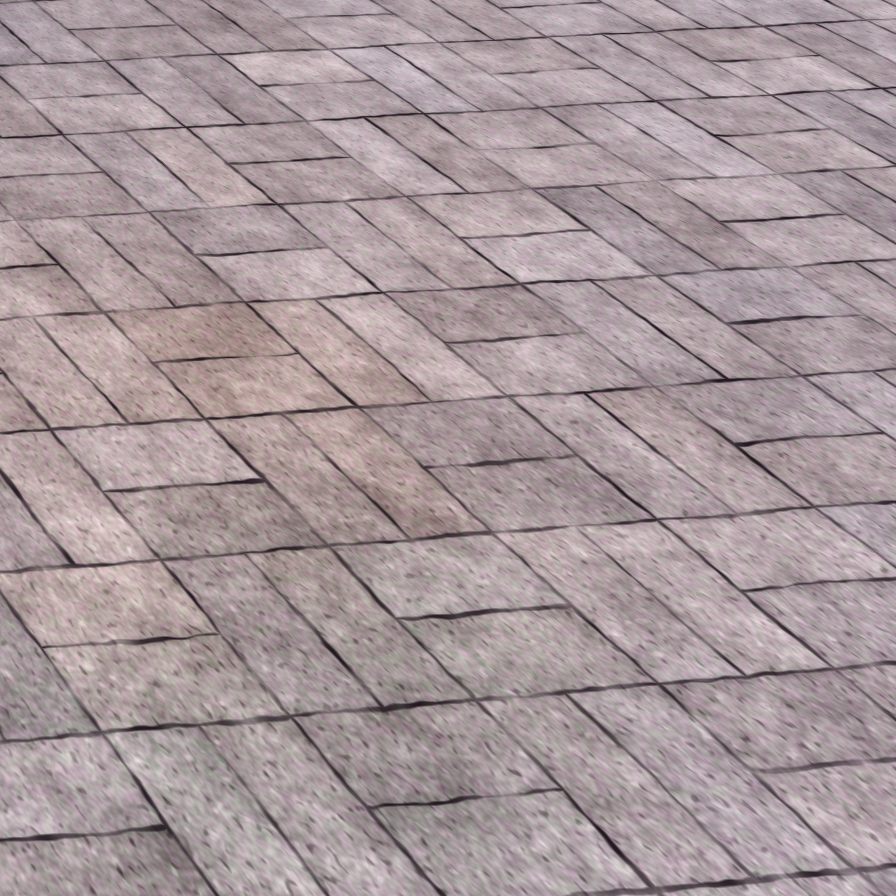
Write a Shadertoy shader that draws this texture.

```glsl
// Worn basket-weave brick paving receding in perspective, pairs of bricks turned in alternate blocks

float hash(vec2 p) {
    vec3 q = fract(p.xyx * vec3(0.1031, 0.1030, 0.0973));
    q += dot(q, q.yzx + 33.33);
    return fract((q.x + q.y) * q.z);
}

vec2 gradient(vec2 cell) {
    float angle = 6.2832 * hash(cell);
    return vec2(cos(angle), sin(angle));
}

// Gradient noise, roughly -0.7 to 0.7
float noise(vec2 p) {
    vec2 i = floor(p), f = fract(p);
    vec2 s = f * f * f * (f * (f * 6.0 - 15.0) + 10.0);
    vec2 e = vec2(0.0, 1.0);
    float low = mix(dot(gradient(i), f), dot(gradient(i + e.yx), f - e.yx), s.x);
    float high = mix(dot(gradient(i + e.xy), f - e.xy), dot(gradient(i + e.yy), f - e.yy), s.x);
    return mix(low, high, s.y);
}

// Canvas point (y down) to ground plane, one unit per two-brick block
vec2 toGround(vec2 p) {
    vec2 across = vec2(0.2116, -0.0104) - 0.010 * p;
    vec2 away = vec2(-0.1276, -0.1094) - 0.105 * p;
    return inverse(mat2(across, away)) * (p - vec2(0.3242, 0.7995));
}

void mainImage(out vec4 fragColor, in vec2 fragCoord) {
    vec2 p = fragCoord / iResolution.xy;
    p.y = 1.0 - p.y;
    vec2 ground = toGround(p);
    vec2 footprint = fwidth(ground);

    // Slightly uneven laying
    vec2 laid = ground + 0.022 * vec2(noise(ground * 1.7 + 40.0), noise(ground * 1.9 + 80.0));
    laid += 0.012 * vec2(noise(ground * 9.0 + 20.0), noise(ground * 9.0 + 60.0));

    // Each block holds two bricks; odd blocks are turned
    vec2 block = floor(laid);
    vec2 local = fract(laid);
    if (mod(block.x + block.y, 2.0) > 0.5) {
        local = local.yx;
        footprint = footprint.yx;
    }
    float brick = floor(local.x * 2.0);
    local.x = fract(local.x * 2.0) * 0.5;
    vec2 edge = min(local, vec2(0.5, 1.0) - local);
    vec2 id = block * 2.0 + vec2(brick, 7.0 * brick) + 100.0;

    // Brick tints: lilac overall, warm to the left, grey-green low down
    vec2 toWarm = p - vec2(0.24, 0.52), toMoss = p - vec2(0.32, 0.82);
    float warm = exp(-dot(toWarm, toWarm * vec2(5.0, 10.0))) * (0.25 + 0.65 * hash(id + 31.0));
    float mossy = exp(-dot(toMoss, toMoss * vec2(9.0, 22.0))) * (0.3 + 0.6 * hash(id + 57.0));
    vec3 color = mix(vec3(0.69, 0.64, 0.672), vec3(0.735, 0.63, 0.60), clamp(warm + 0.2 * hash(id + 9.0), 0.0, 1.0));
    color = mix(color, vec3(0.60, 0.59, 0.58), mossy);

    // Broad staining and differences between bricks
    color += 0.095 * (hash(id) - 0.5) + 0.09 * noise(ground * 1.3 + 50.0);
    color += 0.09 * noise(ground * 2.7) + 0.11 * noise(ground * 6.0 + 11.0);

    // Mottled grain, dark pits and pale chips, softer with distance
    float fine = noise(ground * vec2(44.0, 28.0));
    float coarse = noise(ground * vec2(21.0, 14.0) + 30.0);
    float nearness = mix(0.35, 1.0, p.y);
    color += nearness * (0.12 * fine + 0.15 * coarse);
    float pits = 0.7 * noise(ground * vec2(34.0, 19.0) + 70.0) + 0.45 * noise(ground * vec2(19.0, 14.0) + 170.0);
    color -= nearness * 0.23 * smoothstep(0.12, 0.52, pits);
    color += nearness * 0.10 * smoothstep(0.25, 0.5, noise(ground * vec2(20.0, 15.0) + 130.0));
    color += 0.035 * noise(ground * vec2(20.0, 13.0) + 200.0) * vec3(1.0, -0.9, 0.9);

    // Thin joints, black where open, nearly lost where filled
    float width = 0.011 + 0.012 * noise(ground * 2.6 + 15.0) + 0.008 * noise(ground * 13.0 + 5.0);
    vec2 cover = clamp(0.5 + (width - edge) / (footprint + 0.006), 0.0, 1.0);
    float filling = 0.62 + 0.9 * noise(ground * 2.1 + 90.0) + 0.5 * noise(ground * 7.0 + 33.0);
    float depth = clamp(filling, 0.2, 1.0);
    color *= 1.0 - 0.2 * depth * exp(-min(edge.x, edge.y) / 0.025);
    color = mix(color, vec3(0.14, 0.10, 0.13), max(cover.x, cover.y) * depth);

    fragColor = vec4(clamp(color, 0.0, 1.0), 1.0);
}
```
